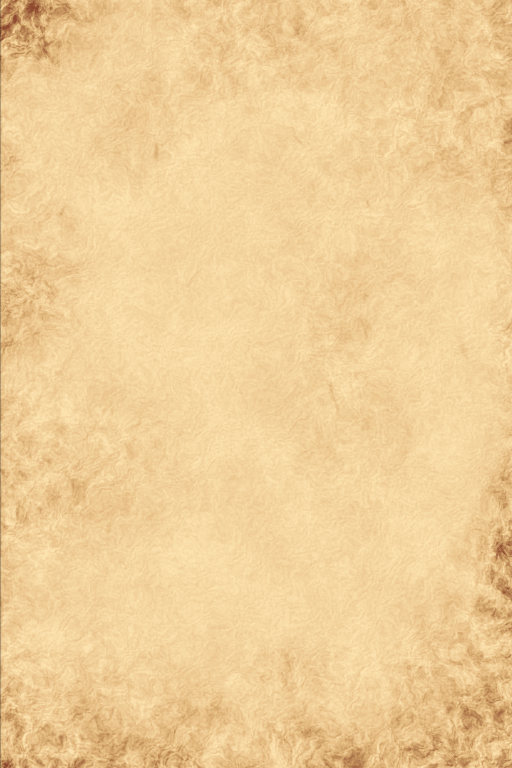
Give the GLSL for this texture, as a WebGL 2 fragment shader.

```glsl
#version 300 es
precision highp float;
// Aged parchment: soft stains and worn borders build a "wear" field, which is
// broken up by gradient noise, veins, creases and embossed paper grain.
// The wear value then walks through a ramp from pale cream to dark brown.

uniform vec2 u_resolution;
out vec4 outColor;

const float BASE_WEAR = -0.08;
const float MOTTLE = 0.75;
const float ROUGHNESS = 2.1;
const float GRAIN = 0.8;
const float VEIN_DEPTH = 1.0;
const float CREASE_DEPTH = 1.3;
// Border wear: left, right, bottom, top
const vec4 EDGE_DEPTH = vec4(0.9, 1.0, 1.8, 0.9);
const vec4 EDGE_REACH = vec4(0.045, 0.030, 0.055, 0.030);

// Cream to brown, one entry per unit of wear
const vec3 RAMP[6] = vec3[6](
  vec3(0.96, 0.84, 0.63), vec3(0.92, 0.77, 0.55), vec3(0.86, 0.69, 0.46),
  vec3(0.77, 0.58, 0.37), vec3(0.69, 0.47, 0.30), vec3(0.61, 0.36, 0.23));

// Large stains: centre, radii
const int STAIN_COUNT = 11;
const vec4 STAINS[STAIN_COUNT] = vec4[STAIN_COUNT](
  vec4(0.03, 0.97, 0.10, 0.05), vec4(0.90, 0.86, 0.20, 0.11),
  vec4(0.50, 0.93, 0.16, 0.07), vec4(0.06, 0.63, 0.10, 0.09),
  vec4(0.09, 0.39, 0.22, 0.10), vec4(0.68, 0.54, 0.14, 0.22),
  vec4(1.00, 0.25, 0.07, 0.08), vec4(0.95, 0.10, 0.17, 0.10),
  vec4(0.57, 0.13, 0.09, 0.03), vec4(0.05, 0.07, 0.26, 0.09),
  vec4(0.27, 0.84, 0.14, 0.09));
const float STAIN_DEPTH[STAIN_COUNT] = float[STAIN_COUNT](
  2.7, 1.0, 0.7, 1.0, 0.95, 0.5, 2.0, 1.3, 0.9, 0.8, 0.45);

// Short creases: centre, lean, half length
const int CREASE_COUNT = 8;
const vec4 CREASES[CREASE_COUNT] = vec4[CREASE_COUNT](
  vec4(0.38, 0.645, 0.5, 0.025), vec4(0.72, 0.735, -0.3, 0.015),
  vec4(0.65, 0.480, -0.2, 0.040), vec4(0.12, 0.720, 0.3, 0.020),
  vec4(0.30, 0.810, -0.2, 0.030), vec4(0.50, 0.920, -0.3, 0.045),
  vec4(0.91, 0.545, -0.4, 0.025), vec4(0.58, 0.820, -0.6, 0.025));

vec2 gradient(ivec2 cell) {
  uvec2 c = uvec2(cell + 4096);
  uint h = c.x * 1597334677u ^ c.y * 3812015801u;
  h = (h ^ (h >> 15)) * 2246822519u;
  h ^= h >> 13;
  float angle = float(h & 65535u) * 6.28318 / 65536.0;
  return vec2(cos(angle), sin(angle));
}

float noise(vec2 p) {
  ivec2 i = ivec2(floor(p));
  vec2 f = fract(p);
  vec2 s = f * f * f * (f * (f * 6.0 - 15.0) + 10.0);
  vec2 e = vec2(0.0, 1.0);
  float low = mix(dot(gradient(i), f), dot(gradient(i + ivec2(1, 0)), f - e.yx), s.x);
  float high = mix(dot(gradient(i + ivec2(0, 1)), f - e), dot(gradient(i + 1), f - 1.0), s.x);
  return mix(low, high, s.y);
}

float fbm(vec2 p) {
  float sum = 0.0, amp = 0.6;
  for (int i = 0; i < 5; i++) {
    sum += amp * noise(p);
    p = mat2(1.6, 1.2, -1.2, 1.6) * p + 17.3;
    amp *= 0.62;
  }
  return sum;
}

float stainField(vec2 uv) {
  vec4 border = max(vec4(uv.x, 1.0 - uv.x, uv.y, 1.0 - uv.y), 0.0);
  float wear = dot(EDGE_DEPTH, exp(-border / EDGE_REACH));
  for (int i = 0; i < STAIN_COUNT; i++) {
    vec2 d = (uv - STAINS[i].xy) / STAINS[i].zw;
    wear += STAIN_DEPTH[i] * exp(-dot(d, d));
  }
  return wear;
}

float creaseField(vec2 uv, vec2 aspect, float wobble) {
  float mark = 0.0;
  for (int i = 0; i < CREASE_COUNT; i++) {
    vec4 c = CREASES[i];
    vec2 d = (uv - c.xy) * aspect;
    float across = abs(d.x - c.z * d.y + wobble);
    mark += (1.0 - smoothstep(0.0, 0.005, across)) * (1.0 - smoothstep(0.3 * c.w, c.w, abs(d.y)));
  }
  return mark;
}

void main() {
  vec2 uv = gl_FragCoord.xy / u_resolution;
  vec2 aspect = vec2(u_resolution.x / u_resolution.y, 1.0);
  vec2 p = uv * aspect;

  // Ragged stains
  vec2 warp = vec2(fbm(p * 8.0), fbm(p * 8.0 + 41.0));
  float stain = stainField(uv + 0.07 * warp);
  float mottle = fbm(p * 10.0 + 7.0);
  float rough = fbm(p * vec2(52.0, 44.0) + warp * 2.0);
  float wear = BASE_WEAR + stain * max(0.9 + 1.1 * mottle + ROUGHNESS * rough, 0.1);
  wear += MOTTLE * mottle + 0.35 * rough;

  // Veins and creases
  float vein = 1.0 - smoothstep(0.0, 0.09, abs(noise(p * vec2(30.0, 19.0) + warp * 4.0)));
  float patchy = smoothstep(0.0, 0.35, noise(p * 7.0 + 23.0) + 0.1 * stain);
  wear += VEIN_DEPTH * vein * patchy * min(0.12 + 0.5 * stain, 1.2) * (0.6 + rough);
  wear += CREASE_DEPTH * creaseField(uv, aspect, 0.012 * noise(p * 38.0)) * (0.5 + rough);

  // Embossed fibres and fine speckle
  vec2 q = p * vec2(165.0, 190.0) + warp * 9.0;
  float fibre = noise(q) - noise(q + vec2(0.45, -0.45));
  float speckle = noise(p * 310.0 + 5.0);
  wear += GRAIN * (0.8 * fibre + 0.7 * speckle) * (0.8 + 0.5 * min(stain, 2.0));

  // Colour ramp, extended a little past its pale end
  float t = clamp(wear, -0.65, 5.6);
  int k = clamp(int(floor(t)), 0, 4);
  vec3 color = mix(RAMP[k], RAMP[k + 1], t - float(k));
  color *= mix(0.72, 1.0, smoothstep(0.0005, 0.0035, uv.x));
  outColor = vec4(clamp(color, 0.0, 1.0), 1.0);
}
```
